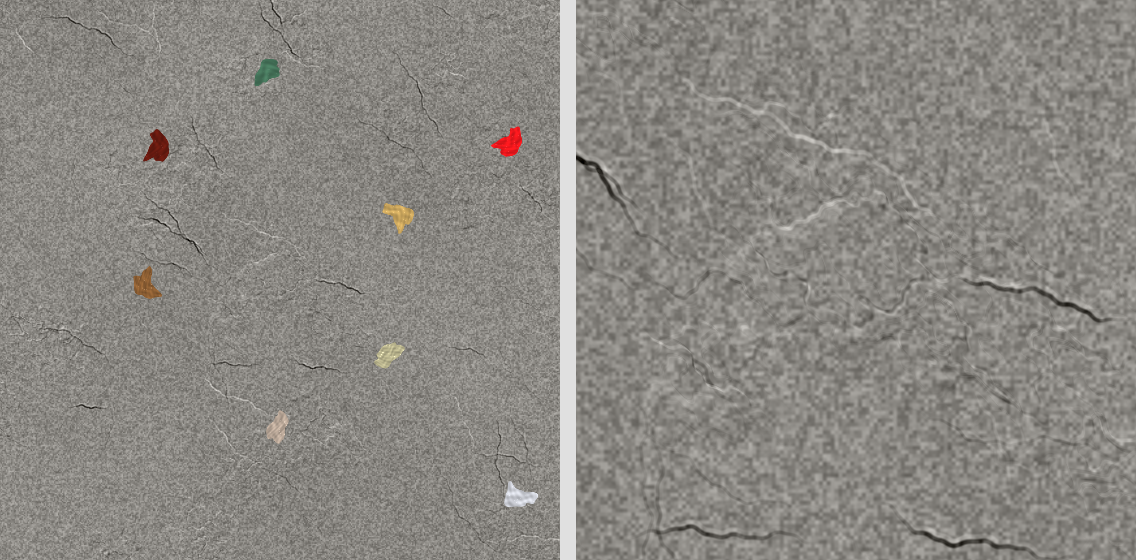
Left: the whole. Right: its middle third, enlarged.
Reproduce this texture procedurally as a WebGL 2 fragment shader.

```glsl
#version 300 es
precision highp float;

uniform vec2 u_resolution;
out vec4 fragColor;

const float BASE_TONE = 0.541;
const vec3 STONE_TINT = vec3(0.0, -0.01, -0.03);
const vec2 LIGHT_STEP = vec2(-0.0007, 0.0011);
const float FINE_GRAIN_SCALE = 430.0;
const float COARSE_GRAIN_SCALE = 240.0;
const float FINE_GRAIN = 0.205;
const float COARSE_GRAIN = 0.10;
const vec2 FLAKE_SCALE = vec2(15.0, 27.0);
const float FLAKE_DEPTH = 0.27;
const float MOTTLING = 0.018;
const int CRACK_COUNT = 76;
const float CRACK_WIDTH = 0.0013;
const float DARK_CRACK = 0.42;
const float LIGHT_CRACK = 0.27;
const int SCRAP_COUNT = 8;
const float SCRAP_SIZE = 0.027;
const vec3 SCRAP_COLORS[8] = vec3[8](
    vec3(0.93, 0.09, 0.11), vec3(0.72, 0.70, 0.55),
    vec3(0.27, 0.45, 0.35), vec3(0.55, 0.37, 0.20),
    vec3(0.79, 0.80, 0.83), vec3(0.78, 0.64, 0.36),
    vec3(0.72, 0.65, 0.59), vec3(0.40, 0.10, 0.06));

vec3 hash3(vec2 p) {
    vec3 q = fract(p.xyx * vec3(0.1031, 0.1030, 0.0973));
    q += dot(q, q.yxz + 33.33);
    return fract((q.xxy + q.yzz) * q.zyx);
}

mat2 rotation(float angle) {
    float c = cos(angle), s = sin(angle);
    return mat2(c, -s, s, c);
}

// Smooth random speckle around zero
float speckle(vec2 p) {
    vec2 cell = floor(p), f = fract(p);
    f = f * f * (3.0 - 2.0 * f);
    float low = mix(hash3(cell).x, hash3(cell + vec2(1, 0)).x, f.x);
    float high = mix(hash3(cell + vec2(0, 1)).x, hash3(cell + 1.0).x, f.x);
    return mix(low, high, f.y) - 0.5;
}

// Nearest distance, second distance and random value of the nearest cell
vec3 cells(vec2 p) {
    vec2 base = floor(p);
    vec3 found = vec3(9.0, 9.0, 0.0);
    for (int y = -1; y <= 1; y++) {
        for (int x = -1; x <= 1; x++) {
            vec2 cell = base + vec2(x, y);
            vec3 h = hash3(cell + 17.0);
            float d = length(cell + h.xy - p);
            if (d < found.x) found = vec3(d, found.x, h.z);
            else found.y = min(found.y, d);
        }
    }
    return found;
}

float layeredSines(vec2 p) {
    return (sin(p.x * 1.3 + 1.7 * sin(p.y * 0.9))
          + sin(p.y * 2.1 - p.x * 0.8 + 1.4 * sin(p.x * 1.7))
          + 0.6 * sin(p.x * 3.7 + p.y * 3.1)) / 2.6;
}

// Ragged slate flakes, large and small, gathered in patches
float plateau(vec2 p) {
    vec3 flake = cells(p);
    return (flake.z - 0.5) * smoothstep(0.0, 0.13, flake.y - flake.x);
}

float flakeHeight(vec2 p) {
    vec2 warp = vec2(layeredSines(p * 43.0), layeredSines(p.yx * 51.0 + 4.0));
    warp += 0.4 * vec2(layeredSines(p * 130.0), layeredSines(p.yx * 145.0));
    vec2 q = rotation(-0.5) * (p + 0.017 * warp) * FLAKE_SCALE;
    float patches = smoothstep(-0.15, 0.65, layeredSines(p * 9.0 + 2.0));
    return FLAKE_DEPTH * (plateau(q) + 0.35 * plateau(q * 2.7 + 5.0)) * (0.1 + 0.9 * patches);
}

float stroke(float d, float width) {
    return 1.0 - smoothstep(width * 0.3, width * 1.5, abs(d));
}

// Long tapered wandering cracks, each with a weak opposite rim
float cracks(vec2 p) {
    float tone = 0.0;
    for (int i = 0; i < CRACK_COUNT; i++) {
        vec3 place = hash3(vec2(i, 71));
        vec3 form = hash3(vec2(i, 139));
        float span = mix(0.07, 0.25, form.x);
        vec2 q = rotation(-mix(0.1, 1.5, place.z)) * (p - place.xy);
        float phase = 40.0 * form.y;
        vec4 frequency = vec4(24.0, 83.0, 230.0, 510.0);
        vec4 reach = vec4(0.011, 0.0032, 0.0013, 0.0005);
        vec4 wave = q.x * frequency + phase * vec4(1.0, 1.7, 2.3, 3.1);
        float wander = dot(reach, sin(wave));
        float slope = dot(reach * frequency, cos(wave));
        float d = (q.y - wander) * inversesqrt(1.0 + slope * slope);
        float taper = smoothstep(-0.5, -0.2, q.x / span)
                    * (1.0 - smoothstep(0.1, 0.5, q.x / span));
        float broken = 0.75 + 0.25 * sin(q.x * 90.0 + phase * 3.0);
        float strength = mix(0.2, 1.0, form.z * form.z * form.z) * taper * broken;
        float width = CRACK_WIDTH * mix(0.65, 1.1, form.z) * mix(0.6, 1.0, taper);
        float line = stroke(d, width) - 0.3 * stroke(d - 2.2 * width, width);
        tone += line * strength * (fract(phase) < 0.55 ? -DARK_CRACK : LIGHT_CRACK);
    }
    return clamp(tone, -0.45, 0.3);
}

// Scattered creased scraps, from rounded to boxy
vec3 addScraps(vec3 color, vec2 p) {
    for (int i = 0; i < SCRAP_COUNT; i++) {
        vec3 h = hash3(vec2(i, 211));
        vec2 center = 0.06 + 0.88 * fract(float(i + 1) * vec2(0.755, 0.57) + 0.21);
        vec2 q = rotation(6.28 * h.x) * (p - center) / SCRAP_SIZE;
        q.y = q.y * 1.5 + 0.35 * sin(q.x * 2.4 + 9.0 * h.y);
        float angle = atan(q.y, q.x);
        float lobes = 0.18 * sin(3.0 * angle + 9.0 * h.y) + 0.07 * sin(7.0 * angle + 9.0 * h.z);
        float d = mix(length(q), max(abs(q.x), abs(q.y)), h.z) - 0.95 - lobes;
        float crease = layeredSines(q * mix(2.0, 6.0, h.y) + 9.0 * h.xy);
        float glint = smoothstep(0.75, 0.95, layeredSines(q * 7.0 + 5.0 * h.yz));
        vec3 scrap = SCRAP_COLORS[i] * (1.0 + 0.17 * crease) + 0.2 * glint * h.y;
        color = mix(color, scrap, 1.0 - smoothstep(-0.04, 0.04, d));
    }
    return color;
}

void main() {
    vec2 p = gl_FragCoord.xy / min(u_resolution.x, u_resolution.y);
    float grain = FINE_GRAIN * speckle(p * FINE_GRAIN_SCALE)
                + COARSE_GRAIN * speckle(rotation(0.4) * p * COARSE_GRAIN_SCALE + 300.0);
    float relief = flakeHeight(p - LIGHT_STEP) - flakeHeight(p + LIGHT_STEP);
    float mottling = MOTTLING * (layeredSines(p * 5.0) + 0.6 * layeredSines(p * vec2(24.0, 95.0)));
    float tone = BASE_TONE + grain + relief + mottling + cracks(p);
    vec3 color = addScraps(vec3(tone) + STONE_TINT, p);
    fragColor = vec4(clamp(color, 0.0, 1.0), 1.0);
}
```
